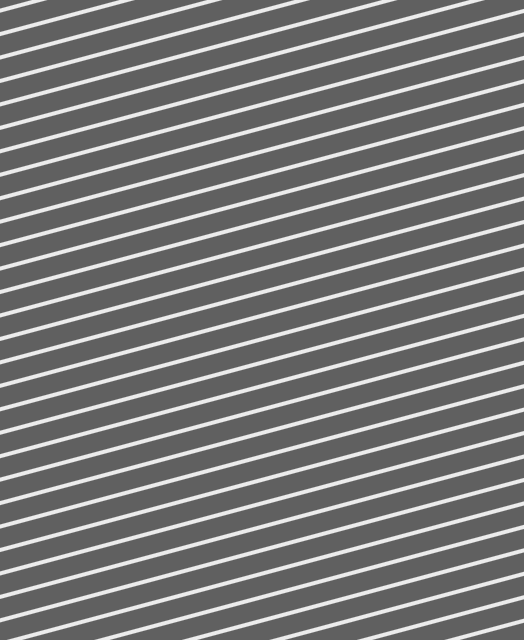
This pattern is drawn by a WebGL 2 fragment shader. Its source:

```glsl
#version 300 es
precision highp float;

#define LINE_ANGLE 15.0      // degrees above the horizontal
#define ROWS 27.29           // lines per canvas height, along a vertical
#define ROW_OFFSET 0.836     // height of the lowest line at the left edge, in rows
#define LINE_SHARE 0.176     // line width as a share of the spacing
#define GROUND_COLOR vec3(0.378)
#define LINE_COLOR vec3(0.925)

uniform vec2 u_resolution;
out vec4 fragColor;

void main() {
    vec2 p = gl_FragCoord.xy / u_resolution.y;
    float pixel = 1.0 / u_resolution.y;

    // Distance across the slanted lines
    float angle = radians(LINE_ANGLE);
    vec2 normal = vec2(-sin(angle), cos(angle));
    float spacing = normal.y / ROWS;
    float row = dot(p, normal) / spacing - ROW_OFFSET;
    float centerDist = abs(fract(row + 0.5) - 0.5) * spacing;

    // Edge smoothed over about one pixel
    float edgeDist = centerDist - 0.5 * LINE_SHARE * spacing;
    float line = clamp(0.5 - edgeDist / (1.1 * pixel), 0.0, 1.0);

    fragColor = vec4(mix(GROUND_COLOR, LINE_COLOR, line), 1.0);
}
```
